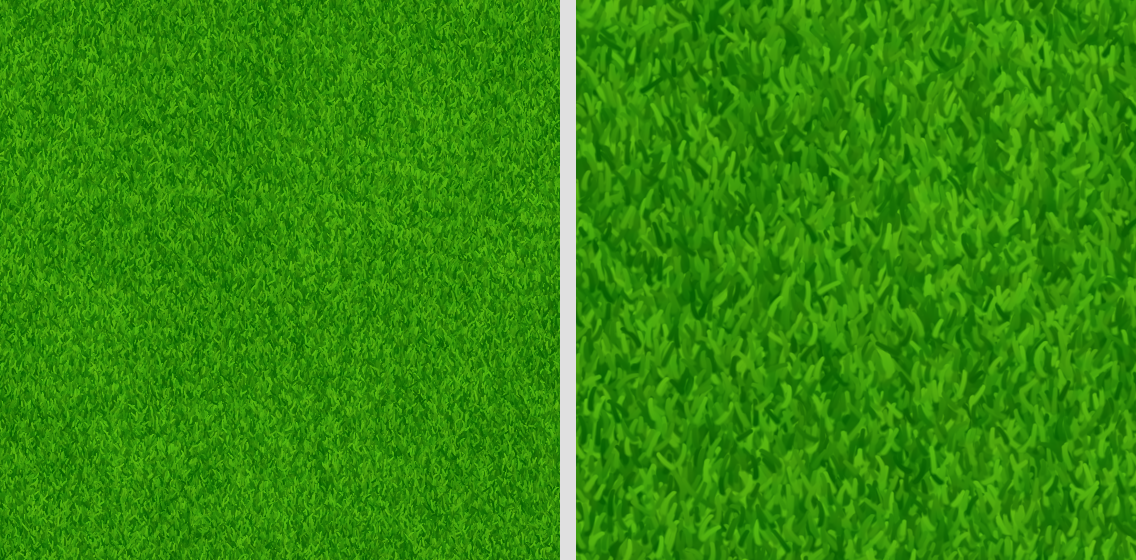
Left: the whole. Right: its middle third, enlarged.
A WebGL 1 fragment shader for this texture:

```glsl
precision highp float;
uniform vec2 u_resolution;

float hash(vec2 p) {
  return fract(sin(dot(p, vec2(127.1, 311.7))) * 43758.5453);
}

float noise(vec2 p) {
  vec2 cell = floor(p);
  vec2 f = fract(p);
  f = f * f * (3.0 - 2.0 * f);
  return mix(mix(hash(cell), hash(cell + vec2(1.0, 0.0)), f.x),
             mix(hash(cell + vec2(0.0, 1.0)), hash(cell + 1.0), f.x), f.y);
}

// Soft coverage of one tapered, bent blade centred on the origin
float bladeMask(vec2 p, float angle, float halfLength, float bend) {
  float c = cos(angle);
  float s = sin(angle);
  vec2 q = vec2(c * p.x + s * p.y, c * p.y - s * p.x);
  q.x += bend * (q.y * q.y - 0.1);
  float along = clamp(q.y, -halfLength, halfLength);
  float taper = 1.0 - 0.35 * (along / halfLength * 0.5 + 0.5);
  float dist = length(vec2(q.x, q.y - along));
  return 1.0 - smoothstep(0.06, 0.31 * taper, dist);
}

// Paints one layer of scattered blades over the tone below it
float bladeLayer(vec2 p, float seed, float tone) {
  vec2 home = floor(p);
  for (int y = -1; y <= 1; y++) {
    for (int x = -1; x <= 1; x++) {
      vec2 cell = home + vec2(float(x), float(y));
      vec2 key = cell + seed * 17.3;
      vec2 center = cell + vec2(hash(key), hash(key + 41.7));
      float lean = hash(key + 83.1) + hash(key + 19.9) - 1.0;
      float halfLength = mix(0.32, 0.72, hash(key + 57.3));
      float bend = (hash(key + 71.9) - 0.5) * 0.8;
      float mask = bladeMask(p - center, lean * 1.25, halfLength, bend);
      float bladeTone = mix(-0.12, 1.2, hash(key + 29.3));
      // Blades brighten towards their tips
      bladeTone += 0.15 * (p.y - center.y);
      tone = mix(tone, bladeTone, mask);
    }
  }
  return tone;
}

void main() {
  vec2 uv = gl_FragCoord.xy / min(u_resolution.x, u_resolution.y);

  // Shaded gaps, then overlapping layers of blades
  float tone = 0.12;
  for (int i = 0; i < 5; i++) {
    float layer = float(i);
    vec2 offset = vec2(0.37, 0.61) * layer;
    tone = bladeLayer(uv * (86.0 + 4.0 * layer) + offset, layer + 1.0, tone);
  }

  // Faint uneven patches across the lawn
  tone += 0.12 * (noise(uv * 9.0) - 0.5) + 0.14 * (noise(uv * 34.0) - 0.5);
  tone = clamp(tone, -0.15, 1.2);

  vec3 shadeGreen = vec3(0.08, 0.42, 0.01);
  vec3 tipGreen = vec3(0.31, 0.68, 0.06);
  vec3 color = mix(shadeGreen, tipGreen, tone);

  // Slight drift between cool and yellowish green
  color.r += 0.05 * (noise(uv * 120.0) - 0.5);
  gl_FragColor = vec4(clamp(color, 0.0, 1.0), 1.0);
}
```
